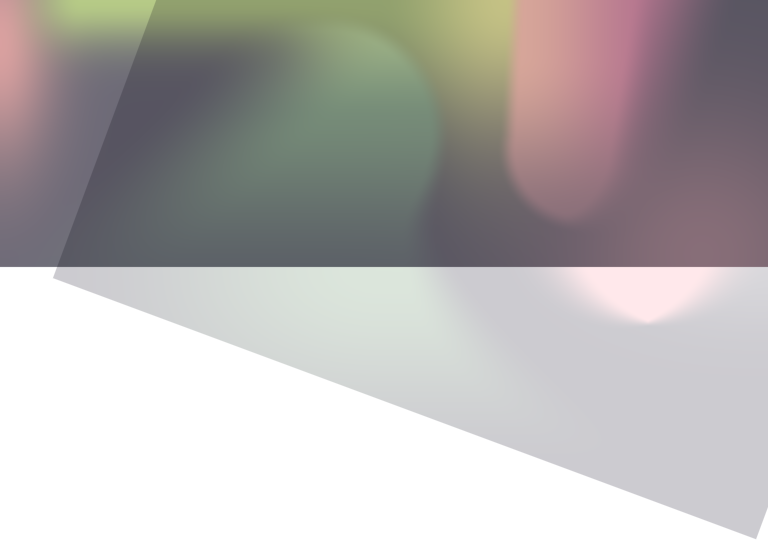
Reproduce this background procedurally as a Shadertoy shader.

```glsl
// Blurred moss and rose glows in a dark upper band, crossed by a tilted grey sheet on white.

const vec3 WHITE = vec3(1.0);
const vec3 SHEET = vec3(0.80, 0.795, 0.815);
const vec3 DUSK = vec3(0.34, 0.33, 0.38);
const vec3 MOSS = vec3(0.57, 0.63, 0.43);
const vec3 STRAW = vec3(0.77, 0.76, 0.52);
const vec3 LEAF = vec3(0.63, 0.71, 0.53);
const vec3 SAGE = vec3(0.47, 0.56, 0.475);
const vec3 SLATE = vec3(0.355, 0.37, 0.40);
const vec3 PEACH = vec3(0.84, 0.65, 0.60);
const vec3 MAGENTA = vec3(0.71, 0.46, 0.56);
const vec3 MAUVE = vec3(0.53, 0.43, 0.47);
const vec3 BLUSH = vec3(0.68, 0.50, 0.51);
const vec3 PALE_GREEN = vec3(0.86, 0.90, 0.86);
const vec3 PALE_PINK = vec3(1.0, 0.91, 0.92);

const float HORIZON = 0.5056;
const vec2 SHEET_CORNER = vec2(0.098, 0.485);
const float SHEET_LENGTH = 1.389;
const float SHEET_TILT = 0.3556;

// Coverage of the inside of a shape, blurred by "soft" on both sides
float cover(float d, float soft) {
    return 1.0 - smoothstep(-soft, soft, d);
}

float glow(vec2 p, vec2 center, vec2 size) {
    vec2 q = (p - center) / size;
    return exp(-dot(q, q));
}

float ellipse(vec2 q, vec2 radii) {
    return (length(q / radii) - 1.0) * min(radii.x, radii.y);
}

float smoothMin(float a, float b, float k) {
    float h = max(k - abs(a - b), 0.0) / k;
    return min(a, b) - h * h * k * 0.25;
}

// Rounded hill whose right flank sweeps outward below
float hillDistance(vec2 p) {
    vec2 q = vec2(max(p.x - 0.60, 0.0), p.y - 0.75);
    float dome = ellipse(q, vec2(0.215, 0.21));
    float drop = max(0.62 - p.y, 0.0);
    float flank = max(p.x - 0.775 - 1.7 * drop * drop, p.y - 0.66);
    return smoothMin(dome, flank, 0.05);
}

float hillMask(vec2 p) {
    float soft = mix(0.10, 0.02, smoothstep(0.25, 0.7, p.y));
    return cover(hillDistance(p), soft);
}

// Slanted finger, wider at the top
float fingerDistance(vec2 p, vec2 tip, vec2 top, float radius, float flare) {
    vec2 axis = top - tip;
    float t = max(dot(p - tip, axis) / dot(axis, axis), 0.0);
    return length(p - tip - axis * t) - radius - flare * t;
}

// Colours of the upper band as seen through the sheet
vec3 bandColor(vec2 p) {
    vec3 col = mix(DUSK, BLUSH, glow(p, vec2(0.0, 0.92), vec2(0.10, 0.22)));

    // Light spilling down from the top edge
    float reach = mix(0.08, 0.26, smoothstep(0.5, 0.9, p.x));
    float spill = exp(-pow(max(1.0 - p.y, 0.0) / reach, 2.0));
    spill *= smoothstep(0.0, 0.15, p.x) * cover(p.x - 1.03, 0.09);
    col = mix(col, mix(MOSS, STRAW, smoothstep(0.7, 0.94, p.x)), spill);

    // Green hill, fading toward its upper left
    vec3 hill = mix(SLATE, SAGE, smoothstep(0.45, 0.85, p.y));
    hill = mix(hill, LEAF, smoothstep(0.78, 0.97, p.y));
    float ridge = dot(p, vec2(-0.68, 0.73));
    col = mix(col, hill, hillMask(p) * cover(ridge - 0.27, 0.12));

    // Rose haze and finger, crisp on the left and blurred on the right
    col = mix(col, MAUVE, glow(p, vec2(1.30, 0.53), vec2(0.28)));
    float d = fingerDistance(p, vec2(1.075, 0.722), vec2(1.13, 1.0), 0.147, 0.04);
    float soft = mix(0.018, 0.11, smoothstep(1.04, 1.22, p.x));
    vec3 rose = mix(PEACH, MAGENTA, smoothstep(0.95, 1.22, p.x));
    rose = mix(MAUVE, rose, smoothstep(0.55, 0.90, p.y));
    return mix(col, rose, cover(d + 0.6 * soft, soft));
}

// Pale tints on the sheet below the band
vec3 sheetColor(vec2 p) {
    float green = smoothstep(0.12, 0.50, p.y) * smoothstep(0.08, 0.70, p.x);
    vec3 col = mix(SHEET, PALE_GREEN, green * hillMask(p));
    col = mix(col, WHITE, 0.25 * glow(p, vec2(1.40, 0.52), vec2(0.25, 0.12)));
    float d = ellipse(p - vec2(1.19, 0.575), vec2(0.21, 0.177));
    float soft = 0.006 + 0.35 * abs(p.x - 1.20);
    return mix(col, PALE_PINK, cover(d + 0.5 * soft, soft));
}

void mainImage(out vec4 fragColor, in vec2 fragCoord) {
    vec2 p = fragCoord / iResolution.y;
    float edge = 0.75 / iResolution.y;

    // Tilted sheet in its own axes
    float c = cos(SHEET_TILT), s = sin(SHEET_TILT);
    vec2 q = p - SHEET_CORNER;
    vec2 local = vec2(c * q.x - s * q.y, s * q.x + c * q.y);
    float outside = max(max(-local.x, local.x - SHEET_LENGTH), -local.y);
    float onSheet = cover(outside, edge);

    // Uncovered parts of the band are brighter by the sheet's tint
    vec3 band = bandColor(p);
    vec3 upper = mix(band / SHEET, band, onSheet);
    vec3 lower = mix(WHITE, sheetColor(p), onSheet);
    vec3 col = mix(upper, lower, cover(p.y - HORIZON, edge));
    fragColor = vec4(clamp(col, 0.0, 1.0), 1.0);
}
```
